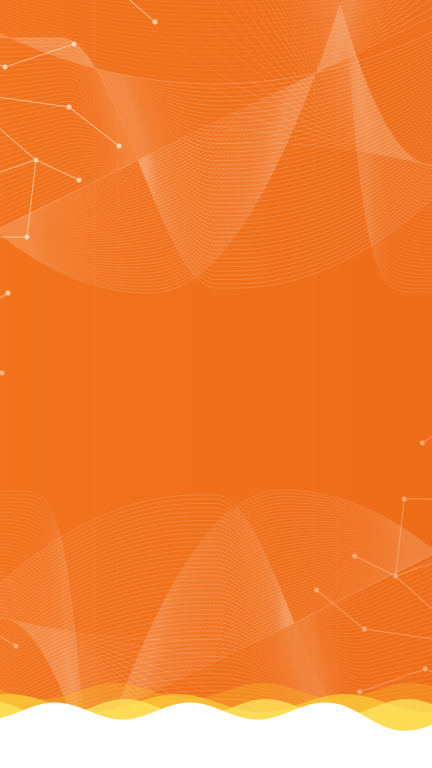
A Shadertoy shader for this background:

```glsl
const vec2 DESIGN = vec2(432.0, 768.0);   // canvas size in design units
const float TAU = 6.2831853;
const vec3 ORANGE_LEFT = vec3(0.948, 0.447, 0.112);
const vec3 ORANGE_RIGHT = vec3(0.935, 0.425, 0.098);
const vec3 AMBER = vec3(0.98, 0.72, 0.16);
const vec3 GOLD = vec3(0.98, 0.80, 0.22);
const vec3 LEMON = vec3(1.0, 0.90, 0.38);
const float THREAD_WIDTH = 0.95;
const float THREAD_ALPHA = 0.17;
const float LINK_WIDTH = 0.45;
const float DOT_RADIUS = 2.5;
const float MESH_TURN = 783.0;            // height sum of the two mesh copies
const vec3 NET_TURN = vec3(430.0, 736.0, 0.953);

// Segments of the dotted network: start and end, y downward
const int LINKS = 12;
const vec4 NETWORK[LINKS] = vec4[LINKS](
    vec4(155, 22, 125, -4), vec4(74, 44, 5, 67), vec4(5, 67, -10, 61),
    vec4(69, 107, -10, 96), vec4(69, 107, 119, 146), vec4(36, 160, 79, 180),
    vec4(36, 160, 27, 237), vec4(36, 160, -8, 122), vec4(36, 160, -8, 175),
    vec4(27, 237, -10, 237), vec4(8, 293, -8, 303), vec4(16, 646, -8, 632));

float square(float x) { return x * x; }

// Threads blended between two curve heights; they brighten where they crowd
float sheet(float y, float from, float to, float count) {
    float gap = to - from;
    gap = (gap < 0.0 ? -1.0 : 1.0) * max(abs(gap), 0.5);
    float v = count * (y - from) / gap;
    float rate = max(length(vec2(dFdx(v), dFdy(v))), 1e-4);
    float width = THREAD_WIDTH * iResolution.x / DESIGN.x;
    float away = abs(v - round(v)) / rate;
    float thread = clamp(0.5 * width + 0.5 - away, 0.0, 1.0) * min(width, 1.0);
    float average = min(rate * width, 1.0);
    float inside = clamp((v + 0.5) / rate + 0.5, 0.0, 1.0)
                 * clamp((count + 0.5 - v) / rate + 0.5, 0.0, 1.0);
    return inside * mix(thread, average, smoothstep(0.3, 0.7, rate));
}

// Folded mesh hanging from the upper edge
float mesh(vec2 p) {
    float x = p.x;
    float leftBowl = 293.0 - (x < 150.0 ? 0.0026 : 0.008) * square(x - 150.0);
    float diagonal = 228.0 - 0.49 * x;
    float fall = 38.0 + 250.0 * smoothstep(62.0, 216.0, x)
               - 0.0023 * square(max(x - 235.0, 0.0));
    float arch = 84.0 - 0.0011 * square(x - 215.0);
    float lowArch = 143.0 + 0.0008 * square(x - 260.0);
    float rightFall = 165.0 - 0.019 * square(432.0 - x);
    float rightBowl = 292.0 - 1e-5 * square(square(x - 418.0));

    float sum = sheet(p.y, diagonal, leftBowl, 42.0);
    sum += sheet(p.y, arch, fall, 48.0);
    sum += 0.8 * sheet(p.y, fall, diagonal, 40.0) * (1.0 - smoothstep(142.0, 158.0, x));
    sum += 0.8 * sheet(p.y, lowArch, rightFall, 48.0) * smoothstep(140.0, 320.0, x);
    sum += 0.7 * sheet(p.y, rightFall, rightBowl, 36.0) * smoothstep(344.0, 358.0, x);
    sum += 0.5 * sheet(p.y, arch, -70.0, 34.0);
    return sum;
}

// Coverage of the dots and the fine links between them
float network(vec2 p, float pixel) {
    float cover = 0.0;
    for (int i = 0; i < LINKS; i++) {
        vec2 a = NETWORK[i].xy, b = NETWORK[i].zw;
        vec2 ab = b - a, ap = p - a;
        float along = clamp(dot(ap, ab) / dot(ab, ab), 0.0, 1.0);
        float link = clamp((LINK_WIDTH - length(ap - ab * along)) / pixel + 0.5, 0.0, 1.0);
        float ends = min(length(ap), length(p - b)) - DOT_RADIUS;
        float dots = clamp(0.5 - ends / pixel, 0.0, 1.0);
        cover = max(cover, max(0.6 * link, 0.75 * dots));
    }
    // Lone dot on the left edge
    float lone = length(p - vec2(2.0, 373.0)) - DOT_RADIUS;
    return max(cover, 0.5 * clamp(0.5 - lone / pixel, 0.0, 1.0));
}

float swell(float x, float base, float height, float crest, float period) {
    return base + height * cos(TAU * (x - crest) / period);
}

float below(float y, float edge, float pixel) {
    return clamp((edge - y) / pixel + 0.5, 0.0, 1.0);
}

void mainImage(out vec4 fragColor, in vec2 fragCoord) {
    vec2 up = fragCoord / iResolution.xy * DESIGN;
    vec2 p = vec2(up.x, DESIGN.y - up.y);
    float pixel = DESIGN.x / iResolution.x;

    // Backdrop
    vec3 color = mix(ORANGE_LEFT, ORANGE_RIGHT, clamp(p.x / DESIGN.x, 0.0, 1.0));

    // Mesh above and its half-turned copy below
    float threads = mesh(p) + 0.9 * mesh(vec2(DESIGN.x - p.x, MESH_TURN - p.y));
    color = mix(color, vec3(1.0), min(THREAD_ALPHA * threads, 0.34));

    // Network and its fainter half-turned copy
    vec2 turned = vec2((NET_TURN.x - p.x) / NET_TURN.z, NET_TURN.y - p.y);
    float net = network(p, pixel) * (p.y > 400.0 ? 0.6 : 1.0);
    net = max(net, 0.6 * network(turned, pixel) * step(430.0, p.y));
    color = mix(color, vec3(1.0, 0.95, 0.88), net);

    // Layered swells along the lower edge
    color = mix(color, AMBER, 0.38 * below(up.y, swell(p.x, 77.0, 8.0, 115.0, 148.0), pixel));
    color = mix(color, GOLD, 0.75 * below(up.y, swell(p.x, 65.0, 9.0, 345.0, 168.0), pixel));
    color = mix(color, LEMON, 0.75 * below(up.y, swell(p.x, 60.0, 9.0, 125.0, 141.0), pixel));
    float foam = swell(p.x, 57.0, 8.5, 55.0, 135.0) - 16.0 * smoothstep(340.0, 432.0, p.x);
    color = mix(color, vec3(1.0), below(up.y, foam, pixel));

    fragColor = vec4(color, 1.0);
}
```
